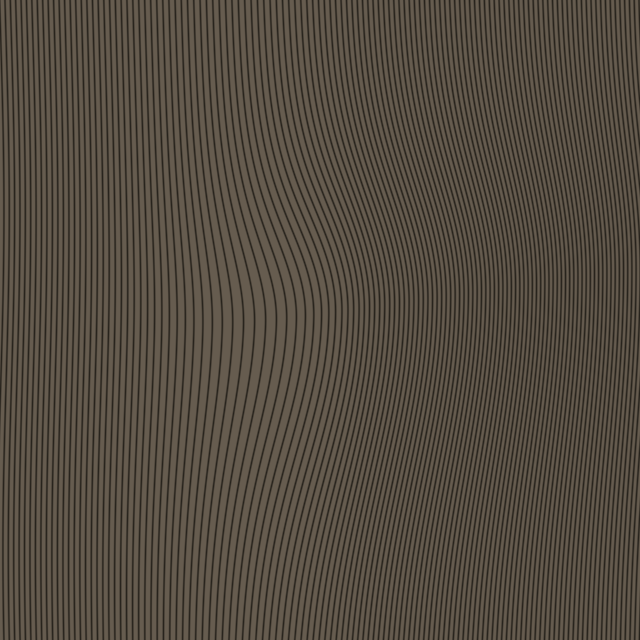
Give the GLSL for this pattern, as a three.js fragment shader.

```glsl
// Fine soft dark upright lines on taupe, bowed and spread apart by a smooth swell.
varying vec2 vUv;

const float TAU = 6.2831853;
const float LINE_COUNT = 122.0;
const float LINE_WIDTH = 0.0024;
const float EDGE_SOFTNESS = 0.0016;
const vec3 GROUND = vec3(0.40, 0.36, 0.31);
const vec3 INK = vec3(0.14, 0.125, 0.10);

// Bell curve with its own spread on each side of the centre.
float skewBell(float offset, float spreadBelow, float spreadAbove) {
  float t = offset / (offset < 0.0 ? spreadBelow : spreadAbove);
  return exp(-0.5 * t * t);
}

// Line number at a point: whole numbers lie on line centres.
float linePhase(vec2 p, float count) {
  // Broad swell over the full height
  float broad = 7.0 * skewBell(p.x - 0.56, 0.20, 0.38);

  // Local swell, its crest rising gently to the right
  float crest = 0.49 + 0.15 * (p.x - 0.40);
  float local = 11.3 * skewBell(p.x - 0.565, 0.155, 0.32)
                     * skewBell(p.y - crest, 0.25, 0.17);

  // Slight sway, fading to the right
  float sway = 0.6 * (1.0 - p.x) * cos(TAU * 0.94 * (p.y - 0.14));

  return count * p.x - broad - local + sway;
}

// Distance in canvas units to the nearest line centre.
float lineDistance(float phase, float phasePerUnit) {
  return (0.5 - abs(fract(phase) - 0.5)) / max(phasePerUnit, 1e-3);
}

// Soft-edged stroke of constant width, never sharper than the pixel grid.
float softStroke(float dist, float width, float softness, float pixel) {
  float blur = max(softness, 0.75 * pixel);
  return 1.0 - smoothstep(0.5 * width - blur, 0.5 * width + blur, dist);
}

void main() {
  float pixel = max(fwidth(vUv.x), 1e-5);
  float phase = linePhase(vUv, LINE_COUNT);
  float phasePerUnit = length(vec2(dFdx(phase), dFdy(phase))) / pixel;

  float dist = lineDistance(phase, phasePerUnit);
  float ink = softStroke(dist, LINE_WIDTH, EDGE_SOFTNESS, pixel);
  gl_FragColor = vec4(mix(GROUND, INK, ink), 1.0);
}
```
